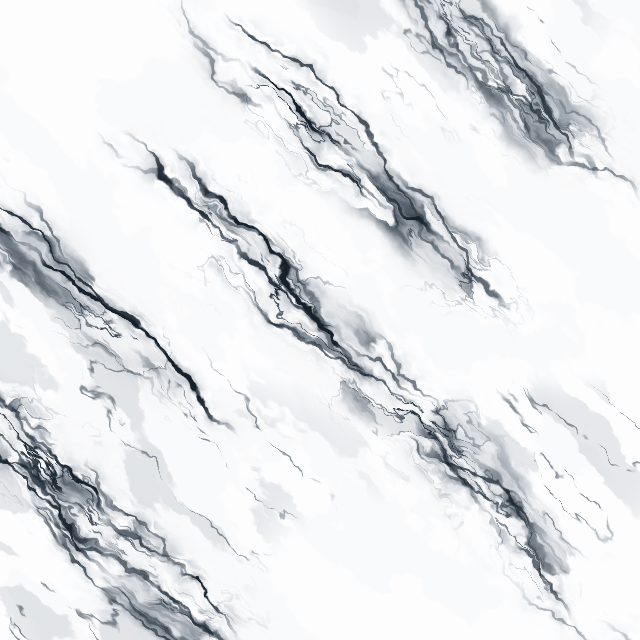
Give the GLSL for this texture, as a Shadertoy shader.

```glsl
float hash(vec2 p) {
    vec3 q = fract(vec3(p.xyx) * 0.1031);
    q += dot(q, q.yzx + 33.33);
    return fract((q.x + q.y) * q.z);
}

float noise(vec2 p) {
    vec2 i = floor(p), f = fract(p);
    f = f * f * (3.0 - 2.0 * f);
    return mix(mix(hash(i), hash(i + vec2(1, 0)), f.x),
               mix(hash(i + vec2(0, 1)), hash(i + vec2(1, 1)), f.x), f.y);
}

float fbm(vec2 p) {
    float sum = 0.0, amp = 0.5;
    for (int i = 0; i < 5; i++) {
        sum += amp * noise(p);
        p = mat2(1.6, 1.2, -1.2, 1.6) * p + 17.3;
        amp *= 0.5;
    }
    return sum / 0.97;
}

// Coordinates along and across a line of the given angle
vec2 alongAcross(vec2 p, float angle) {
    vec2 dir = vec2(cos(angle), sin(angle));
    return vec2(dot(p, dir), dot(p, vec2(-dir.y, dir.x)));
}

// One dark strand with broken, gritty edges and a narrow stain beside it
float strand(vec2 q, float len, float seed, float grit) {
    float x = q.x - (hash(vec2(seed, 1)) - 0.5) * len * 0.7;
    float reach = len * mix(0.5, 1.0, hash(vec2(seed, 2)));
    float t = x / reach;
    float ends = 1.0 - smoothstep(0.7, 1.0, abs(t));
    float y = (hash(vec2(seed, 3)) - 0.5) * 0.10 * (1.0 - t * t)
            + (hash(vec2(seed, 4)) - 0.5) * 0.26 * x
            + 0.035 * (noise(vec2(x * 9.0 + 50.0, seed)) - 0.5)
            + 0.010 * (noise(vec2(x * 45.0 + 90.0, seed)) - 0.5);
    float d = abs(q.y - y);
    float swell = pow(noise(vec2(x * 17.0 + 20.0, seed + 0.5)), 3.0);
    float width = (0.0014 + 0.0085 * swell) * (0.4 + 1.2 * grit);
    float pressure = smoothstep(0.25, 0.55, noise(vec2(x * 10.0 + 70.0, seed + 0.3)));
    float core = 1.0 - smoothstep(0.35 * width, 0.0012 + width, d);
    float stain = 0.4 * smoothstep(0.3, 0.7, grit) * exp(-d * 120.0);
    return ends * pressure * min(core * (0.6 + 0.8 * grit) + stain, 1.0);
}

void mainImage(out vec4 fragColor, in vec2 fragCoord) {
    vec2 p = fragCoord / iResolution.y;

    // Jagged distortion shared by all veins
    vec2 warped = p
        + 0.050 * (vec2(fbm(p * 5.0 + 3.0), fbm(p * 5.0 + 41.0)) - 0.5)
        + 0.020 * (vec2(fbm(p * 32.0 + 7.0), fbm(p * 32.0 + 63.0)) - 0.5)
        + 0.004 * (vec2(noise(p * 115.0 + 5.0), noise(p * 115.0 + 77.0)) - 0.5);
    vec2 grain = alongAcross(warped, -0.80);
    float grit = fbm(grain * vec2(45.0, 110.0) + 60.0);
    float clear = 1.0;

    // Diagonal bands: smoke, crinkled filaments and strands
    for (int i = 0; i < 7; i++) {
        float band = float(i);
        float strong = 1.0 - mod(band, 2.0);
        vec2 center = fract(vec2(0.02, 0.33) + band * vec2(0.7549, 0.5698));
        float angle = -0.78 + 0.32 * (hash(vec2(band, 9)) - 0.5);
        vec2 q = alongAcross(warped - center, angle);
        float len = mix(0.27, 0.40, strong);
        if (abs(q.x) > len * 1.4 || abs(q.y) > 0.24) continue;

        float ends = 1.0 - smoothstep(0.4, 1.0, abs(q.x) / len);
        float lens = ends * exp(-q.y * q.y / 0.0024);
        float heart = ends * exp(-q.y * q.y / 0.0008);
        float streaks = fbm(q * vec2(9.0, 46.0) + band * 13.7 + 20.0);
        float patches = fbm(q * vec2(8.0, 22.0) + band * 5.1 + 80.0);

        // Flat grey shards, cut by fine streaks
        float shard = smoothstep(0.49, 0.55, patches + 0.12 * (lens - 0.6));
        float smoke = shard * (0.25 + 1.5 * smoothstep(0.35, 0.75, streaks));
        clear *= 1.0 - 0.42 * smoothstep(0.08, 0.7, lens) * smoke;

        float filament = 1.0 - smoothstep(0.004, 0.034, abs(streaks - 0.5));
        float crack = 1.0 - smoothstep(0.002, 0.017, abs(patches - 0.52));
        float gate = smoothstep(0.46, 0.58, fbm(q * vec2(7.0, 15.0) + band * 3.3 + 40.0));
        float force = mix(0.65, 1.0, strong);
        clear *= 1.0 - 0.95 * heart * filament * gate * force;
        clear *= 1.0 - 0.70 * lens * crack * gate * force;

        for (int j = 0; j < 6; j++) {
            float strength = mix(1.0, 0.45, float(j) / 5.0) * mix(0.75, 1.0, strong);
            clear *= 1.0 - strength * strand(q, len, band * 7.0 + float(j), grit);
        }
    }

    // Faint hairlines and small pale shards between the bands
    float field = fbm(grain * vec2(3.0, 12.0) + 30.0);
    float region = smoothstep(0.50, 0.75, noise(p * 3.5 + 11.0));
    float hair = 1.0 - smoothstep(0.001, 0.014, abs(field - 0.5));
    clear *= 1.0 - 0.5 * region * hair * smoothstep(0.35, 0.6, grit);
    float veil = smoothstep(0.56, 0.61, fbm(grain * vec2(6.0, 17.0) + 90.0));
    clear *= 1.0 - 0.10 * region * veil;

    // Pale mottled ground, blue-grey midtones and near-black ink
    float ink = clamp(1.0 - clear, 0.0, 1.0);
    float mottle = smoothstep(0.50, 0.56, fbm(grain * vec2(7.0, 12.0) + 55.0));
    vec3 ground = vec3(0.992, 0.993, 0.997) - 0.014 * mottle;
    vec3 color = mix(ground, vec3(0.09, 0.13, 0.17), ink);
    color += ink * (1.0 - ink) * vec3(-0.02, 0.03, 0.08);
    fragColor = vec4(color, 1.0);
}
```
